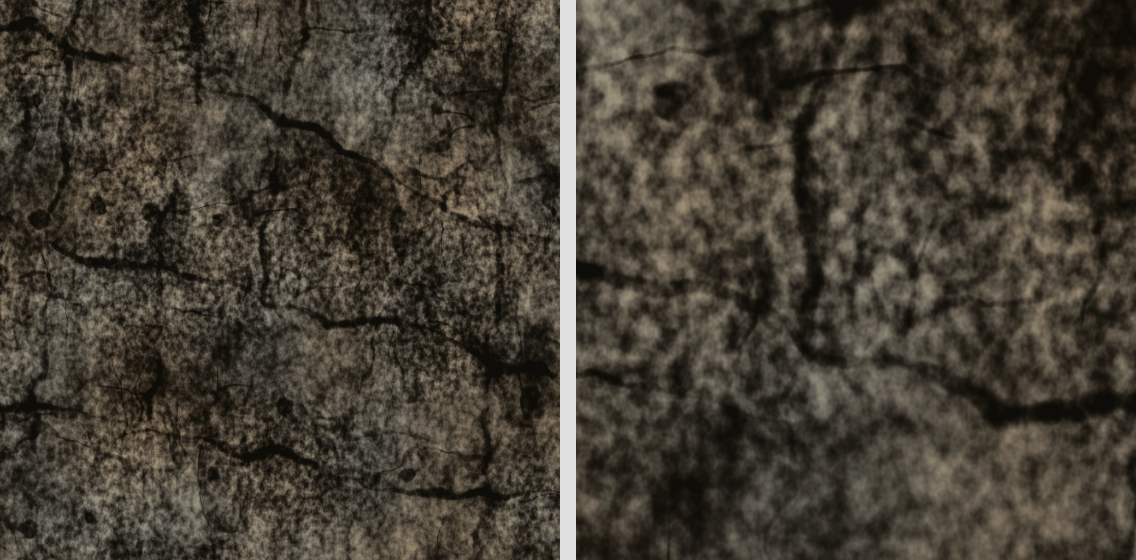
Left, the full canvas; right, a detail of the centre.
Reproduce this texture procedurally as a WebGL 1 fragment shader.

```glsl
precision highp float;
// Weathered dark rock face: grainy stone with stains, vertical streaks and long cracks.

uniform vec2 u_resolution;

const int MAIN_CRACKS = 3;
const int SIDE_CRACKS = 5;

float hash(vec2 p) {
  vec3 q = fract(vec3(p.xyx) * 0.1031);
  q += dot(q, q.yzx + 33.33);
  return fract((q.x + q.y) * q.z);
}

vec2 gradient(vec2 cell) {
  float angle = 6.2832 * hash(cell);
  return vec2(cos(angle), sin(angle));
}

// Gradient noise, centred on zero.
float noise(vec2 p) {
  vec2 i = floor(p);
  vec2 f = p - i;
  vec2 u = f * f * f * (f * (f * 6.0 - 15.0) + 10.0);
  vec2 e = vec2(1.0, 0.0);
  float low = mix(dot(gradient(i), f), dot(gradient(i + e), f - e), u.x);
  float high = mix(dot(gradient(i + e.yx), f - e.yx),
                   dot(gradient(i + e.xx), f - e.xx), u.x);
  return mix(low, high, u.y);
}

float fbm(vec2 p) {
  float sum = 0.0;
  float amplitude = 1.0;
  for (int i = 0; i < 4; i++) {
    sum += amplitude * noise(p);
    p = mat2(1.6, 1.2, -1.2, 1.6) * p + 19.7;
    amplitude *= 0.5;
  }
  return sum;
}

// Stretched noise keeps its direction through the octaves.
float streaks(vec2 p, vec2 scale) {
  p *= scale;
  return noise(p) + 0.5 * noise(p * 2.1 + 31.3) + 0.25 * noise(p * 4.3 + 57.1);
}

// A wandering crack that runs along x, opening and closing, with a soft shadow.
float crack(vec2 p, float height, float slope, float seed, float halfWidth) {
  float row = seed * 7.3 + 0.5;
  float centre = height + slope * p.x + 0.07 * noise(vec2(p.x * 3.0, row))
               + 0.025 * noise(vec2(p.x * 11.0, row + 40.0));
  float opening = smoothstep(-0.25, 0.2, noise(vec2(p.x * 4.5, row + 80.0)));
  float width = halfWidth * (0.35 + opening);
  float d = abs(p.y - centre);
  float pixel = 1.0 / u_resolution.y;
  float core = 1.0 - smoothstep(width * 0.4, width * 1.5 + pixel, d);
  float shadow = 0.35 * exp(-d / (5.0 * width));
  return (core + shadow) * mix(0.3, 1.0, opening);
}

// Thin broken lines along the zero level of stretched noise.
float hairlines(vec2 p, vec2 scale) {
  float line = 1.0 - smoothstep(0.01, 0.075, abs(streaks(p, scale)));
  return line * smoothstep(-0.1, 0.25, noise(p * 7.0 + scale));
}

// Sparse ragged round holes, at most one per cell.
float holes(vec2 p, float cells) {
  vec2 q = p * cells;
  vec2 cell = floor(q);
  vec2 centre = 0.3 + 0.4 * vec2(hash(cell + 3.1), hash(cell + 8.7));
  float radius = mix(0.07, 0.16, hash(cell + 5.3));
  float d = length(q - cell - centre) + 0.06 * noise(q * 9.0);
  float present = step(0.86, hash(cell + 12.9));
  return present * (1.0 - smoothstep(radius - 0.03, radius + 0.03, d));
}

float ramp(float from, float to, float x) {
  return clamp((x - from) / (to - from), 0.0, 1.0);
}

// Dark crevice to pale worn stone; a tone of zero is the middle brown.
vec3 stoneColor(float tone) {
  vec3 color = mix(vec3(0.055, 0.048, 0.03), vec3(0.10, 0.09, 0.06), ramp(-2.6, -1.55, tone));
  color = mix(color, vec3(0.17, 0.15, 0.12), ramp(-1.55, -0.69, tone));
  color = mix(color, vec3(0.25, 0.22, 0.18), ramp(-0.69, -0.05, tone));
  color = mix(color, vec3(0.31, 0.29, 0.24), ramp(-0.05, 0.48, tone));
  color = mix(color, vec3(0.39, 0.35, 0.30), ramp(0.48, 1.08, tone));
  color = mix(color, vec3(0.49, 0.45, 0.38), ramp(1.08, 1.88, tone));
  return mix(color, vec3(0.60, 0.56, 0.47), ramp(1.88, 3.0, tone));
}

void main() {
  vec2 p = gl_FragCoord.xy / u_resolution.y;
  vec2 warped = p + 0.014 * vec2(fbm(p * 13.0 + 4.2), fbm(p * 13.0 + 71.6));

  // Stone body: broad light, upright streaks, mottling and fine grain.
  float roughness = 0.75 + 0.5 * smoothstep(-0.3, 0.3, noise(p * 4.0 + 23.4));
  float tone = 0.55 + fbm(p * 4.5 + 11.3);
  tone += 1.4 * streaks(warped, vec2(15.0, 4.0));
  tone += 1.7 * fbm(warped * vec2(30.0, 23.0) + 6.1);
  tone += 2.3 * roughness * streaks(p, vec2(95.0, 78.0));

  // Dark stains, hairline cracks and holes.
  tone -= 1.4 * smoothstep(0.1, 0.55, fbm(warped * vec2(5.0, 4.0) + 47.9));
  tone -= 1.3 * hairlines(warped, vec2(4.0, 10.0));
  tone -= 1.2 * hairlines(warped + 5.7, vec2(12.0, 4.0));
  tone -= 2.2 * holes(p, 9.0);

  // Long cracks falling to the right, then weaker upright ones.
  for (int i = 0; i < MAIN_CRACKS; i++) {
    float n = float(i);
    tone -= 2.6 * crack(warped, 0.97 - 0.36 * n, -0.40 + 0.12 * n, n + 1.0, 0.0055);
  }
  for (int i = 0; i < SIDE_CRACKS; i++) {
    float n = float(i);
    float left = 0.05 + 0.19 * n + 0.06 * hash(vec2(n, 2.6));
    tone -= 1.6 * crack(warped.yx, left, 0.09, n + 14.0, 0.004);
  }

  // Slight drift between warm brown and cool grey.
  float warmth = 0.12 * noise(p * 5.0 + 63.2);
  vec3 color = stoneColor(tone) * (1.0 + warmth * vec3(1.0, 0.0, -1.0));
  gl_FragColor = vec4(color, 1.0);
}
```
